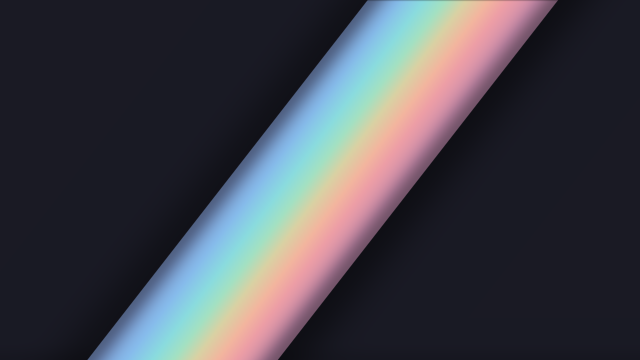
A WebGL 1 fragment shader for this background:

```glsl
precision highp float;
// A slanted pastel rainbow ribbon with shaded rims on a dark navy ground.

uniform vec2 u_resolution;

// Lengths are in canvas heights.
const float CENTER_X = 0.8965;      // ribbon centre at mid height
const float RIBBON_SLOPE = 0.779;   // sideways run per unit of height
const float COLOR_SLOPE = 0.755;    // the hues lean slightly less than the rims
const float RIBBON_WIDTH = 0.529;   // measured horizontally
const float RIM_SIZE = 0.042;
const float RIM_STRENGTH = 0.5;
const float SHADOW_SIZE = 0.085;
const float SHADOW_STRENGTH = 0.42;
const float TOP_LINE = 0.0025;

const vec3 NAVY = vec3(0.100, 0.102, 0.143);
const vec3 PERIWINKLE = vec3(0.53, 0.66, 0.89);
const vec3 BLUE = vec3(0.53, 0.74, 0.93);
const vec3 CYAN = vec3(0.54, 0.86, 0.87);
const vec3 GREEN = vec3(0.64, 0.88, 0.76);
const vec3 SAND = vec3(0.85, 0.82, 0.64);
const vec3 PEACH = vec3(0.95, 0.71, 0.62);
const vec3 PINK = vec3(0.93, 0.62, 0.65);
const vec3 MAUVE = vec3(0.81, 0.56, 0.69);

// Linear progress from one gradient stop to the next.
float ramp(float from, float to, float t) {
  return clamp((t - from) / (to - from), 0.0, 1.0);
}

// Hues across the ribbon, 0 at the left rim and 1 at the right.
vec3 rainbow(float t) {
  vec3 color = mix(PERIWINKLE, BLUE, ramp(0.02, 0.18, t));
  color = mix(color, CYAN, ramp(0.18, 0.32, t));
  color = mix(color, GREEN, ramp(0.32, 0.43, t));
  color = mix(color, SAND, ramp(0.43, 0.54, t));
  color = mix(color, PEACH, ramp(0.54, 0.66, t));
  color = mix(color, PINK, ramp(0.66, 0.76, t));
  return mix(color, MAUVE, ramp(0.76, 0.92, t));
}

// Soft bell-shaped falloff with distance.
float falloff(float dist, float size) {
  float q = dist / size;
  return exp(-q * q);
}

void main() {
  vec2 p = gl_FragCoord.xy / u_resolution.y;
  float pixel = 1.0 / u_resolution.y;
  float rise = p.y - 0.5;

  // Signed distance to the ribbon: negative inside.
  float squash = inversesqrt(1.0 + RIBBON_SLOPE * RIBBON_SLOPE);
  float across = (p.x - CENTER_X - RIBBON_SLOPE * rise) * squash;
  float dist = abs(across) - 0.5 * RIBBON_WIDTH * squash;

  // Ground with a cast shadow, a little heavier on the right.
  float side = across > 0.0 ? 1.0 : 0.8;
  float shadow = SHADOW_STRENGTH * side * falloff(max(dist, 0.0), SHADOW_SIZE);
  vec3 ground = NAVY * (1.0 - shadow);
  ground *= 1.0 - 0.12 * falloff(p.y, 0.03);

  // Ribbon hues, darkened along the rims and the top border.
  float t = (p.x - CENTER_X - COLOR_SLOPE * rise) / RIBBON_WIDTH + 0.5;
  vec3 ribbon = rainbow(t);
  float rim = RIM_STRENGTH * falloff(min(dist, 0.0), RIM_SIZE);
  ribbon = mix(ribbon, NAVY, rim);
  ribbon *= 1.0 - 0.25 * (1.0 - smoothstep(0.0, TOP_LINE + pixel, 1.0 - p.y));

  float coverage = 1.0 - smoothstep(-0.7 * pixel, 0.7 * pixel, dist);
  gl_FragColor = vec4(mix(ground, ribbon, coverage), 1.0);
}
```
